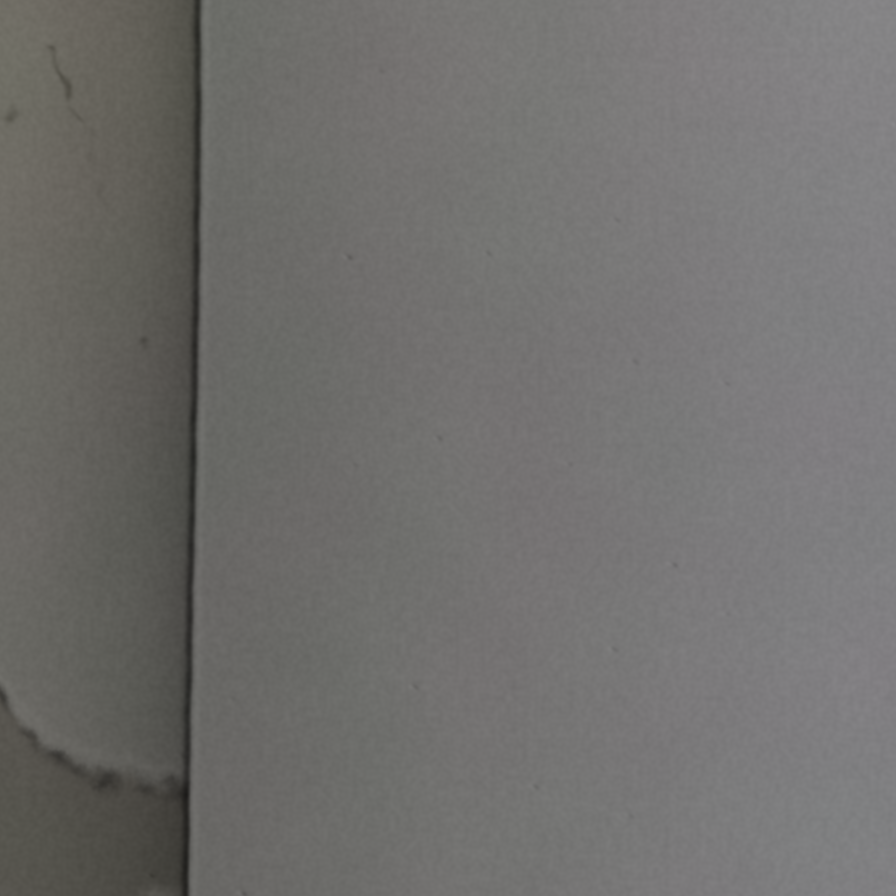
Reproduce this texture procedurally as a Shadertoy shader.

```glsl
// Draws a grey plaster wall split by a dark vertical seam, with a damp stain at the lower left.
#define SEAM_BOTTOM 0.2095
#define SEAM_TOP 0.2235
#define SEAM_WIDTH 0.0046
#define SEAM_DARK 0.40
#define SHADE_REACH 0.066
#define GRAIN 0.030
#define MOTTLE 0.016
#define TINT 0.008
#define STAIN_DARK 0.19
#define SPECK_CELLS 11.0

float hash(vec2 p) {
    vec3 q = fract(p.xyx * vec3(0.1031, 0.103, 0.0973));
    q += dot(q, q.yzx + 33.33);
    return fract((q.x + q.y) * q.z);
}

vec2 gradient(vec2 cell) {
    float a = 6.2832 * hash(cell);
    return vec2(cos(a), sin(a));
}

// Gradient noise, about -0.7 to 0.7
float noise(vec2 p) {
    vec2 i = floor(p), f = p - i;
    vec2 u = f * f * f * (f * (f * 6.0 - 15.0) + 10.0);
    vec2 e = vec2(1.0, 0.0);
    float a = dot(gradient(i), f);
    float b = dot(gradient(i + e.xy), f - e.xy);
    float c = dot(gradient(i + e.yx), f - e.yx);
    float d = dot(gradient(i + e.xx), f - e.xx);
    return mix(mix(a, b, u.x), mix(c, d, u.x), u.y);
}

float fbm(vec2 p) {
    float sum = 0.0, amp = 0.5;
    for (int i = 0; i < 4; i++) {
        sum += amp * noise(p);
        p = mat2(0.8, 0.6, -0.6, 0.8) * p * 2.03 + 7.1;
        amp *= 0.5;
    }
    return sum;
}

float bell(float x, float width) {
    return exp(-x * x / (width * width));
}

float segment(vec2 p, vec2 a, vec2 b) {
    vec2 d = b - a;
    return length(p - a - d * clamp(dot(p - a, d) / dot(d, d), 0.0, 1.0));
}

// Faint slanted pits, one in a few of the cells
float specks(vec2 p) {
    vec2 cell = floor(p * SPECK_CELLS);
    float sum = 0.0;
    for (int j = -1; j <= 1; j++)
    for (int i = -1; i <= 1; i++) {
        vec2 c = cell + vec2(i, j);
        vec2 spot = (c + vec2(hash(c + 11.3), hash(c + 47.9))) / SPECK_CELLS;
        vec2 d = mat2(0.8, 0.6, -0.6, 0.8) * (p - spot) / vec2(0.0042, 0.0026);
        float depth = 0.06 * hash(c + 83.1) * step(0.8, hash(c + 5.7));
        sum += depth * (exp(-dot(d, d)) - 0.4 * exp(-dot(d + 1.2, d + 1.2)));
    }
    return sum;
}

// Right-hand wall: brightens away from the seam
vec3 rightWall(vec2 p, float gap) {
    vec3 col = mix(vec3(0.408, 0.406, 0.394), vec3(0.452, 0.447, 0.442), smoothstep(0.0, 0.35, gap));
    col = mix(col, vec3(0.502, 0.498, 0.507), smoothstep(0.25, 0.80, gap));
    col += 0.018 * smoothstep(0.55, 1.0, p.y) * vec3(1.0, 1.0, 0.85);
    return col + 0.022 * bell(gap - 0.007, 0.004);
}

// Left-hand wall: falls into shade towards the seam
vec3 leftWall(vec2 p, float gap) {
    vec3 col = mix(vec3(0.398, 0.394, 0.374), vec3(0.425, 0.414, 0.380), smoothstep(0.4, 1.0, p.y));
    col += 0.020 * smoothstep(0.12, 0.0, p.x);
    col *= 1.0 - 0.29 * exp(gap / SHADE_REACH);

    // Damp stain with a soft, broken dark rim
    float edge = 0.122 + 0.11 * exp(-p.x / 0.06) + 0.022 * fbm(p * 32.0);
    float depth = edge - p.y;
    col *= 1.0 - STAIN_DARK * smoothstep(-0.008, 0.012, depth) * vec3(0.92, 1.0, 1.12);
    col *= 1.0 - bell(depth - 0.005, 0.010) * clamp(0.16 + 0.45 * noise(p * 38.0), 0.0, 0.38);
    col += 0.018 * bell(depth + 0.015, 0.010);
    vec2 chip = (p - vec2(0.178, 0.002)) / vec2(0.022, 0.009);
    col += 0.07 * exp(-dot(chip, chip)) * (1.0 + noise(p * 90.0));

    // Broken hairline crack and dark spots
    vec2 q = p + 0.008 * vec2(noise(p * 45.0), noise(p * 45.0 + 19.0));
    float crack = segment(q, vec2(0.055, 0.945), vec2(0.099, 0.852));
    float tail = segment(q, vec2(0.099, 0.852), vec2(0.122, 0.745));
    float broken = smoothstep(-0.25, 0.35, noise(p * 48.0));
    col -= broken * (0.095 * bell(crack, 0.0042) + 0.020 * bell(tail, 0.0045));
    col -= 0.09 * bell(length(q - vec2(0.011, 0.872)), 0.007);
    return col - 0.06 * bell(length(q - vec2(0.162, 0.617)), 0.006);
}

void mainImage(out vec4 fragColor, in vec2 fragCoord) {
    vec2 p = fragCoord / iResolution.xy;
    float seam = mix(SEAM_BOTTOM, SEAM_TOP, smoothstep(-0.1, 0.9, p.y)) + 0.0016 * noise(vec2(p.y * 22.0, 3.0));
    float gap = p.x - seam;
    float soft = max(0.003, 1.0 / iResolution.x);
    vec3 col = mix(leftWall(p, min(gap, 0.0)), rightWall(p, max(gap, 0.0)), smoothstep(-soft, soft, gap));

    // Seam line, uneven in strength
    float strength = SEAM_DARK * (1.0 + 0.35 * noise(vec2(p.y * 40.0, 8.0)));
    col *= 1.0 - strength * bell(gap + 0.003, SEAM_WIDTH);

    // Plaster grain, soft mottling and faint colour drift
    col += GRAIN * (noise(p * 170.0) * 0.6 + noise(p * vec2(95.0, 75.0) + 31.0) * 0.5);
    col += MOTTLE * fbm(p * 9.0) - specks(p);
    col += TINT * noise(p * 6.0 + 13.0) * vec3(1.0, -0.6, 0.5);
    fragColor = vec4(clamp(col, 0.0, 1.0), 1.0);
}
```
